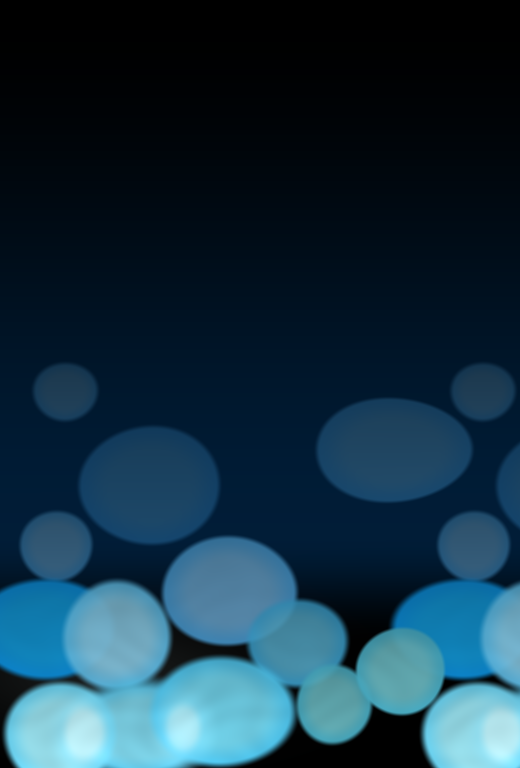
Reproduce this background procedurally as a Shadertoy shader.

```glsl
// Out-of-focus blue lights piled along the bottom of a dark night gradient.
// Each light is a wobbly translucent ellipse, echoed once to the right by a
// fixed period; lights are layered back to front from dim to bright.

// Blends one light over col: q is 1 long at the rim, blur is the edge width.
void light(inout vec3 col, vec2 p, vec2 center, vec2 radius, vec3 tint, float alpha, float blur) {
    const float period = 0.543;
    vec2 q = p - center;
    q.x -= period * step(0.5 * period, q.x);
    q /= radius;
    float angle = atan(q.y, q.x);
    float rim = length(q) * (1.0 + 0.012 * sin(3.0 * angle + 40.0 * center.x)
                                 + 0.010 * sin(2.0 * angle + 2.0));
    float dist = (rim - 1.0) * min(radius.x, radius.y);
    vec3 shade = tint * (1.0 - 0.10 * q.y);
    shade *= mix(vec3(1.0), vec3(0.70, 0.95, 1.03), smoothstep(0.55, 1.0, rim));
    col = mix(col, shade, alpha * (1.0 - smoothstep(-blur, blur, dist)));
}

// Night gradient: black above, navy in the middle, black again at the floor.
vec3 nightSky(vec2 p) {
    float rise = 1.0 - smoothstep(0.30, 1.0, p.y);
    float floorFade = smoothstep(0.16, 0.30, p.y);
    vec3 sky = vec3(0.002, 0.112, 0.215) * rise * floorFade;
    vec2 h = (p - vec2(0.14, 0.12)) / vec2(0.19, 0.07);
    return sky + vec3(0.09, 0.10, 0.10) * exp(-dot(h, h));
}

void mainImage(out vec4 fragColor, in vec2 fragCoord) {
    vec2 p = fragCoord / iResolution.xy * vec2(0.676, 1.0);
    vec3 col = nightSky(p);

    // Dim distant lights; the egg narrows toward its right end
    vec2 egg = vec2(p.x, 0.414 + (p.y - 0.414) * (1.0 + 1.3 * (p.x - 0.50)));
    light(col, p, vec2(0.085, 0.490), vec2(0.042, 0.037), vec3(0.13, 0.25, 0.34), 0.92, 0.004);
    light(col, p, vec2(0.195, 0.368), vec2(0.092, 0.076), vec3(0.11, 0.27, 0.39), 0.95, 0.004);
    light(col, egg, vec2(0.514, 0.414), vec2(0.102, 0.068), vec3(0.13, 0.28, 0.39), 0.95, 0.003);
    light(col, p, vec2(0.073, 0.289), vec2(0.047, 0.045), vec3(0.21, 0.36, 0.47), 0.93, 0.004);

    // Middle row
    light(col, p, vec2(0.058, 0.181), vec2(0.091, 0.064), vec3(0.06, 0.50, 0.71), 0.97, 0.005);
    light(col, p, vec2(0.298, 0.230), vec2(0.088, 0.070), vec3(0.33, 0.52, 0.65), 0.95, 0.004);
    light(col, p, vec2(0.152, 0.172), vec2(0.070, 0.070), vec3(0.46, 0.68, 0.77), 0.94, 0.006);
    light(col, p, vec2(0.387, 0.163), vec2(0.065, 0.056), vec3(0.30, 0.60, 0.71), 0.88, 0.005);

    // Bright foreground cluster
    light(col, p, vec2(0.182, 0.050), vec2(0.091, 0.062), vec3(0.48, 0.81, 0.89), 0.95, 0.012);
    light(col, p, vec2(0.289, 0.073), vec2(0.094, 0.070), vec3(0.43, 0.80, 0.89), 0.94, 0.006);
    light(col, p, vec2(0.434, 0.083), vec2(0.049, 0.051), vec3(0.40, 0.70, 0.73), 0.90, 0.004);
    light(col, p, vec2(0.521, 0.126), vec2(0.058, 0.056), vec3(0.38, 0.66, 0.69), 0.95, 0.003);
    light(col, p, vec2(0.078, 0.043), vec2(0.072, 0.068), vec3(0.59, 0.87, 0.92), 0.95, 0.006);

    // Pale blurred highlights where the lights overlap
    light(col, p, vec2(0.110, 0.045), vec2(0.035, 0.045), vec3(0.80, 0.95, 0.97), 0.65, 0.020);
    light(col, p, vec2(0.238, 0.052), vec2(0.030, 0.040), vec3(0.80, 0.95, 0.97), 0.65, 0.022);

    // Faint mottling from layered sines, strongest in bright areas
    float mottle = sin(61.0 * p.x + 3.0 * sin(43.0 * p.y)) * sin(73.0 * p.y + 2.0 * sin(37.0 * p.x));
    col *= 1.0 + 0.035 * mottle * smoothstep(0.3, 0.8, col.g);

    fragColor = vec4(clamp(col, 0.0, 1.0), 1.0);
}
```
